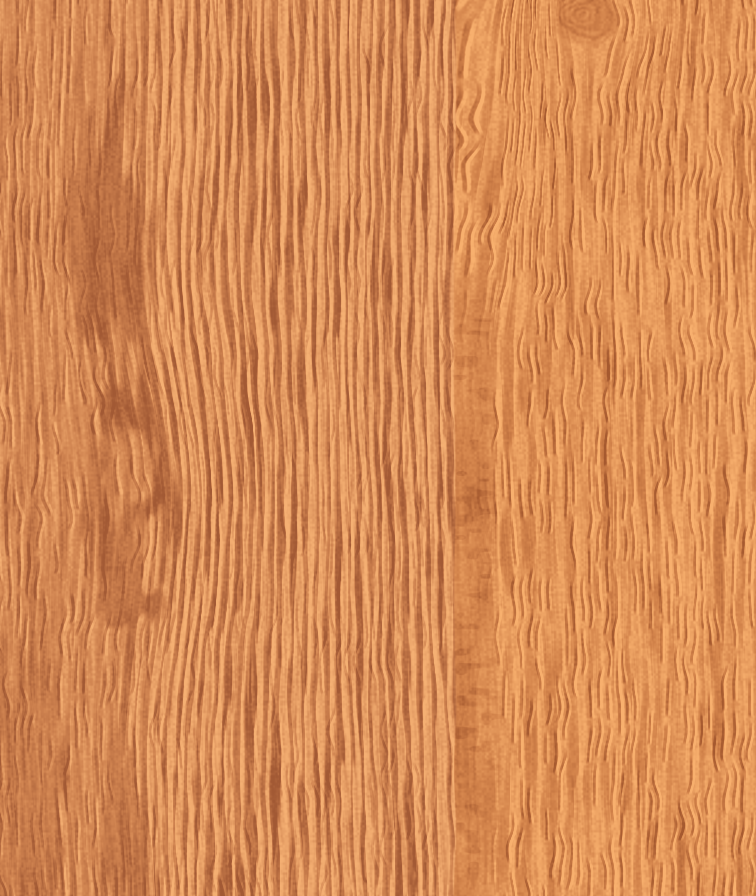
This texture is drawn by a Shadertoy shader. Its source:

```glsl
// Two warm wooden boards: bold ringed grain with a dark heart, and a paler board with a knot.
#define DEEP vec3(0.635, 0.350, 0.205)
#define MID vec3(0.810, 0.510, 0.310)
#define PALE vec3(0.960, 0.690, 0.450)
#define SEAM 0.508
#define RING_DENSITY 74.0
#define DASH_DENSITY 50.0
#define FIBRE_SCALE vec2(210.0, 15.0)
#define PORE_SCALE vec2(105.0, 17.0)
#define FIBRE_DEPTH 0.26
#define RELIEF 0.46
#define KNOT vec2(0.652, 0.985)

float hash(vec2 p) {
    vec3 q = fract(p.xyx * vec3(0.1031, 0.1030, 0.0973));
    q += dot(q, q.yzx + 33.33);
    return fract((q.x + q.y) * q.z);
}

float noise(vec2 p) {
    vec2 i = floor(p), f = fract(p);
    f = f * f * (3.0 - 2.0 * f);
    vec2 e = vec2(0.0, 1.0);
    return mix(mix(hash(i), hash(i + e.yx), f.x),
               mix(hash(i + e), hash(i + e.yy), f.x), f.y);
}

// Long thin fibres; the shear in y staggers their ends.
float fibres(vec2 p) {
    vec2 q = p * FIBRE_SCALE + 50.0;
    q.y += q.x * 0.37;
    return 0.7 * noise(q) + 0.3 * noise(q * vec2(1.7, 2.7) + 17.0);
}

// Short embossed pores: a dark groove with a lit right edge; signed tone.
float pores(vec2 p, float share) {
    vec2 q = p * PORE_SCALE + 40.0;
    q.x += 0.9 * noise(p * vec2(30.0, 38.0));
    float column = floor(q.x);
    q.y = q.y * mix(0.6, 1.4, hash(vec2(column, 3.0))) + 19.0 * hash(vec2(column, 5.0));
    vec2 cell = vec2(column, floor(q.y)), f = fract(q);
    float ends = smoothstep(0.0, 0.12, f.y) * (1.0 - smoothstep(0.7, 1.0, f.y));
    float x = f.x - mix(0.25, 0.5, hash(cell + 11.0));
    float groove = 1.0 - smoothstep(0.08, 0.24, abs(x));
    float lip = 1.0 - smoothstep(0.06, 0.22, abs(x - 0.30));
    return step(hash(cell), share) * ends * (0.65 * lip - groove);
}

// Soft ellipse with a ragged, streaky rim.
float patchMask(vec2 p, vec2 centre, vec2 radius) {
    float rag = noise(p * vec2(80.0, 12.0)) + 0.8 * noise(p * vec2(160.0, 22.0) + 9.0) - 0.9;
    return 1.0 - smoothstep(0.65, 1.05, length((p - centre) / radius) + 0.7 * rag);
}

// Dark late wood: a gradual start and a crisp end in every ring.
float rings(vec2 p, float density, float fibre) {
    float phase = p.x * density + 1.3 * noise(p * vec2(14.0, 1.5) + 4.0)
                + 0.35 * noise(p * vec2(45.0, 18.0)) + 0.55 * fibre;
    float id = floor(phase), f = fract(phase);
    float start = mix(0.34, 0.66, hash(vec2(id, 7.0)));
    float ink = mix(0.55, 1.0, noise(vec2(id * 3.7, p.y * 9.0)));
    return ink * smoothstep(start - 0.14, start + 0.12, f) * (1.0 - smoothstep(0.86, 1.0, f));
}

// Tone of the ringed board, from 0 (deep) to 1 (pale).
float ringedBoard(vec2 p) {
    vec2 q = p;
    float bulge = exp(-pow((p.y - 0.43) / 0.17, 2.0)) - 0.4 * exp(-pow((p.y - 0.68) / 0.13, 2.0));
    q.x -= 0.024 * bulge * exp(-pow((p.x - 0.18) / 0.11, 2.0));
    q.x += 0.006 * (noise(p * vec2(2.0, 5.0)) - 0.5);

    float fibre = fibres(q);
    float ringed = smoothstep(0.11, 0.21, q.x);
    float tone = mix(0.67, 0.84, ringed);
    tone -= mix(0.24, 0.66, ringed) * rings(q, RING_DENSITY, fibre);

    // Heart: dark tongues and eyes between smooth pale swaths.
    float tongue = patchMask(q, vec2(0.128, 0.755), vec2(0.048, 0.14));
    float eye = patchMask(q, vec2(0.135, 0.465), vec2(0.048, 0.13));
    eye *= 1.0 - 0.9 * patchMask(q, vec2(0.126, 0.475), vec2(0.026, 0.055));
    float foot = patchMask(q, vec2(0.135, 0.325), vec2(0.035, 0.025));
    foot = max(foot, 0.8 * patchMask(q, vec2(0.140, 0.05), vec2(0.030, 0.14)));
    foot = max(foot, 0.55 * patchMask(q, vec2(0.030, 0.12), vec2(0.05, 0.20)));
    float heart = max(max(tongue, eye), foot);
    tone = mix(tone, 0.24 + 0.30 * (noise(q * vec2(60.0, 9.0)) - 0.4), 0.8 * heart);

    float lit = fibre - fibres(q - vec2(0.0030, 0.0));
    tone -= FIBRE_DEPTH * smoothstep(0.55, 0.75, fibre) * mix(0.7, 0.5, ringed);
    tone += mix(0.30, 0.20, ringed) * pores(q, 0.55) * (1.0 - 0.5 * heart);
    return tone + RELIEF * lit * (1.0 - 0.5 * heart);
}

// Tone of the paler board with broken dashes, a knot and a smooth strip.
float paleBoard(vec2 p) {
    vec2 toKnot = p - KNOT, q = p;
    float near = exp(-dot(toKnot * vec2(9.0, 6.0), toKnot * vec2(9.0, 6.0)));
    q.x -= 0.035 * near * toKnot.x / (length(toKnot) + 0.015);
    q.x -= 0.16 * max(p.y - 0.62, 0.0) * exp(-pow((p.x - 0.56) / 0.06, 2.0));
    q.x += 0.008 * (noise(p * vec2(3.0, 3.5) + 20.0) - 0.5);

    float fibre = fibres(q + 3.0);
    float broken = smoothstep(0.25, 0.60, noise(q * vec2(55.0, 16.0) + 31.0));
    float dash = rings(q + vec2(0.3, 0.0), DASH_DENSITY, fibre) * mix(0.3, 1.0, broken);
    float tone = 0.78 + 0.08 * (noise(p * vec2(9.0, 2.0)) - 0.5) - 0.32 * dash;
    float lit = fibre - fibres(q + 3.0 - vec2(0.0030, 0.0));
    tone += 0.7 * RELIEF * lit - 0.6 * FIBRE_DEPTH * smoothstep(0.55, 0.75, fibre);
    tone += 0.38 * pores(q, 0.6);

    // Knot: wobbling ovals around a brown core.
    float oval = length(toKnot * vec2(1.0, 1.15)) + 0.016 * (noise(p * 60.0) - 0.5);
    float core = 1.0 - smoothstep(0.026, 0.046, oval);
    float loops = 0.5 + 0.5 * cos(oval * 560.0);
    tone = mix(tone, 0.34 + 0.18 * loops + 0.5 * (fibre - 0.5), 0.8 * core);

    // Smooth strip beside the seam, with blotches and short cross ticks.
    float edge = 0.553 + 0.016 * (noise(vec2(3.0, p.y * 9.0)) - 0.5);
    float strip = (1.0 - smoothstep(edge - 0.010, edge + 0.010, p.x)) * (1.0 - smoothstep(0.62, 0.74, p.y));
    float blotch = noise(p * vec2(35.0, 18.0)) - 0.5;
    float tick = smoothstep(0.58, 0.80, noise(p * vec2(70.0, 140.0)));
    float smoothTone = 0.50 + 0.28 * blotch - 0.18 * tick + 0.25 * (fibre - 0.5);
    return mix(tone, smoothTone, 0.85 * strip);
}

void mainImage(out vec4 fragColor, in vec2 fragCoord) {
    vec2 p = fragCoord / iResolution.y;
    float seam = SEAM + 0.003 * (noise(vec2(8.0, p.y * 14.0)) - 0.5);
    float side = smoothstep(seam - 0.0015, seam + 0.0015, p.x);
    float tone = mix(ringedBoard(p), paleBoard(p), side);
    tone += 0.18 * (noise(p * 360.0) - 0.5);
    tone = clamp(tone, 0.0, 1.0);

    vec3 wood = mix(DEEP, MID, smoothstep(0.0, 0.55, tone));
    wood = mix(wood, PALE, smoothstep(0.42, 1.0, tone));
    wood += vec3(0.012, 0.0, -0.020) * side;
    fragColor = vec4(wood, 1.0);
}
```
